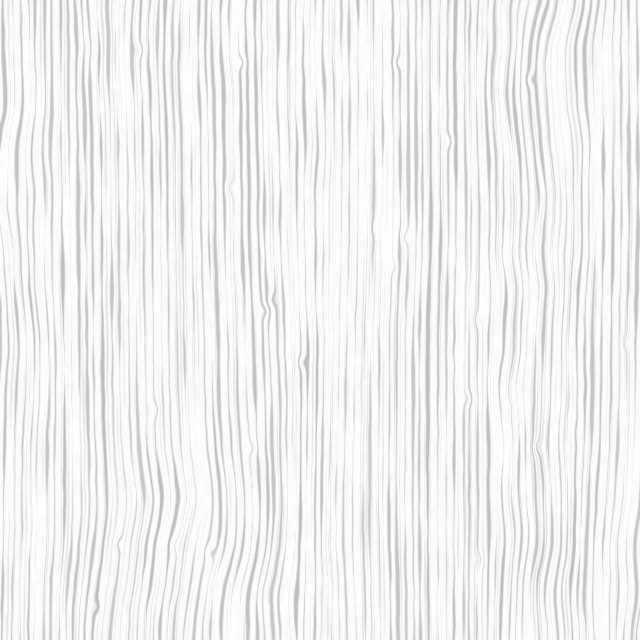
Reproduce this texture procedurally as a WebGL 2 fragment shader.

```glsl
#version 300 es
precision highp float;
// Pale vertical wood grain: broken, tapering grey fibres on white, with sways and small knots.

uniform vec2 u_resolution;
out vec4 fragColor;

const vec3 PAPER = vec3(0.996);
const vec3 GRAIN = vec3(0.745);
const float FIBRE_COUNT = 78.0;       // main fibres across the canvas
const float HAIR_COUNT = 112.0;       // faint hairlines across the canvas
const vec2 FIBRE_WIDTH = vec2(-0.0014, 0.0027);  // half width, faded to full
const vec2 HAIR_WIDTH = vec2(-0.0018, 0.0009);
const float HAIR_STRENGTH = 0.5;
const float EDGE_SOFTNESS = 0.0018;
const float STREAKS = 0.08;           // dark streaks against bare patches
const float SWAY = 0.034;             // broad bends
const float RIPPLE = 0.013;           // short local waves
const float ROUGHNESS = 0.0014;       // fine wobble of the fibres
const int KNOT_COUNT = 24;
const vec2 KNOT_SIZE = vec2(0.008, 0.011);
const float KNOT_PUSH = 0.0055;

float hash(vec2 p) {
    return fract(sin(dot(p, vec2(127.1, 311.7))) * 43758.5453);
}

float noise(vec2 p) {
    vec2 cell = floor(p);
    vec2 f = fract(p);
    f = f * f * (3.0 - 2.0 * f);
    float low = mix(hash(cell), hash(cell + vec2(1.0, 0.0)), f.x);
    float high = mix(hash(cell + vec2(0.0, 1.0)), hash(cell + vec2(1.0, 1.0)), f.x);
    return mix(low, high, f.y);
}

// Sideways shift that bends the fibres
float bend(vec2 p) {
    float lively = smoothstep(0.3, 0.75, noise(vec2(p.x * 6.0, p.y * 1.6) + 31.0));
    float shift = SWAY * (noise(p * vec2(5.0, 4.5) + 7.0) - 0.5) * (0.25 + 0.75 * lively);
    shift += RIPPLE * (noise(p * vec2(14.0, 13.0) + 53.0) - 0.5) * lively;
    shift += ROUGHNESS * (noise(p * vec2(90.0, 40.0) + 71.0) - 0.5);

    // Small kinks around scattered knots
    for (int i = 0; i < KNOT_COUNT; i++) {
        float id = float(i);
        vec2 knot = vec2(hash(vec2(id, 3.7)), hash(vec2(id, 9.2)));
        vec2 q = (p - knot) / KNOT_SIZE;
        float side = hash(vec2(id, 5.1)) < 0.5 ? -1.0 : 1.0;
        shift += side * KNOT_PUSH * exp(-dot(q, q));
    }
    return shift;
}

// One layer of fibres whose width swells and fades along their length
float fibres(vec2 p, float count, vec2 width, float density, float softness, float seed) {
    float column = floor(p.x * count);
    float ink = 0.0;
    for (int k = -1; k <= 1; k++) {
        float id = column + float(k);
        float jitter = 0.4 * (hash(vec2(id, seed)) - 0.5);
        float centre = (id + 0.5 + jitter) / count;

        float offset = seed + 20.0 * hash(vec2(id, seed + 2.0));
        float swell = 0.55 * noise(vec2(id, p.y * 5.0 + offset))
                    + 0.45 * noise(vec2(id + 200.0, p.y * 14.0 + offset));
        float bias = 0.3 * (hash(vec2(id, seed + 4.0)) - 0.5);
        float fullness = clamp(0.58 + (swell - 0.5) * 1.5 + bias + density, 0.0, 1.1);

        float halfWidth = mix(width.x, width.y, fullness);
        float strength = mix(0.8, 1.0, hash(vec2(id, seed + 8.0)));
        float cover = 1.0 - smoothstep(halfWidth - softness, halfWidth + softness, abs(p.x - centre));
        ink = max(ink, cover * strength);
    }
    return ink;
}

void main() {
    vec2 p = gl_FragCoord.xy / u_resolution;
    float softness = max(EDGE_SOFTNESS, 0.75 / u_resolution.x);

    vec2 grain = vec2(p.x + bend(p), p.y);

    float density = STREAKS * (noise(grain * vec2(20.0, 5.0) + 17.0) - 0.5);

    float ink = fibres(grain, FIBRE_COUNT, FIBRE_WIDTH, density, softness, 1.3);
    float hairs = fibres(grain, HAIR_COUNT, HAIR_WIDTH, density, softness, 61.7);
    ink = max(ink, hairs * HAIR_STRENGTH);

    // Faint mottling between the fibres
    ink += 0.06 * noise(grain * vec2(130.0, 60.0) + 83.0) * (1.0 - ink);

    fragColor = vec4(mix(PAPER, GRAIN, ink), 1.0);
}
```
